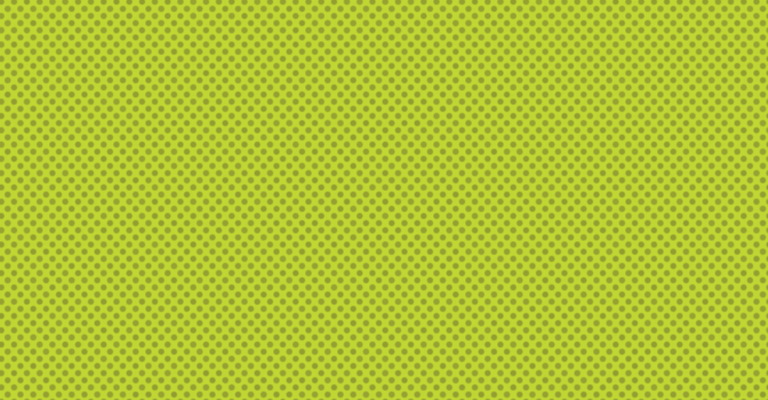
This pattern is drawn by a Shadertoy shader. Its source:

```glsl
const vec2 REPEATS = vec2(60.0, 28.0);
const vec2 PHASE = vec2(0.4, 0.62);
const float DOT_RADIUS = 0.0076;
const float EDGE_SOFTNESS = 0.0031;
const vec3 LIME = vec3(0.75, 0.84, 0.20);
const vec3 OLIVE = vec3(0.58, 0.625, 0.195);

float hash(vec2 p) {
    vec3 q = fract(vec3(p.xyx) * 0.1031);
    q += dot(q, q.yzx + 33.33);
    return fract((q.x + q.y) * q.z);
}

float valueNoise(vec2 p) {
    vec2 cell = floor(p);
    vec2 t = fract(p);
    t = t * t * (3.0 - 2.0 * t);
    float low = mix(hash(cell), hash(cell + vec2(1.0, 0.0)), t.x);
    float high = mix(hash(cell + vec2(0.0, 1.0)), hash(cell + 1.0), t.x);
    return mix(low, high, t.y);
}

// Coverage and tone of the nearest dot in one rectangular lattice
vec2 dotLattice(vec2 p, vec2 spacing, vec2 shift, float softness) {
    vec2 grid = p / spacing + shift;
    vec2 id = floor(grid);
    vec2 offset = (fract(grid) - 0.5) * spacing;
    float seed = hash(id + shift * 37.0 + 11.0);
    float radius = DOT_RADIUS * (0.97 + 0.06 * seed);
    float coverage = 1.0 - smoothstep(-softness, softness, length(offset) - radius);
    return vec2(coverage, seed);
}

void mainImage(out vec4 fragColor, in vec2 fragCoord) {
    vec2 p = fragCoord / iResolution.y;
    float aspect = iResolution.x / iResolution.y;
    vec2 spacing = vec2(aspect, 1.0) / REPEATS;
    float softness = max(EDGE_SOFTNESS, 0.75 / iResolution.y);

    // Faint mottling of the ground
    float mottle = valueNoise(p * 130.0) - 0.5;
    vec3 color = LIME * (1.0 + 0.02 * mottle);

    // Two interleaved lattices form the staggered rows
    for (int i = 0; i < 2; i++) {
        vec2 shift = PHASE + 0.5 * float(i);
        vec2 spot = dotLattice(p, spacing, shift, softness);
        vec3 ink = OLIVE * (0.98 + 0.04 * spot.y);
        color = mix(color, ink, spot.x);
    }

    fragColor = vec4(color, 1.0);
}
```
